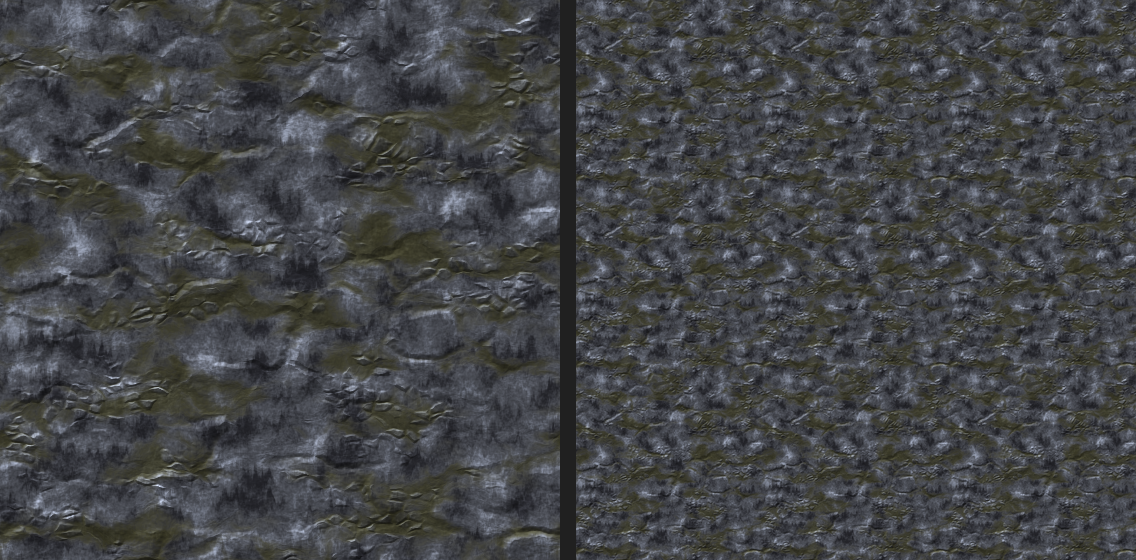
Left, the tile; right, the same tile 3 across and 3 down.
A three.js fragment shader for this texture:

```glsl
// Wet slate cliff with mossy ledges: warped Voronoi slabs and small chips form
// a height field lit from above; wrapped gradient noise paints dark dripping
// stains, pale bloom and broken moss bands. Every period is whole, so it tiles.
varying vec2 vUv;

const vec3 STAIN = vec3(0.135, 0.137, 0.158);
const vec3 SLATE = vec3(0.285, 0.295, 0.325);
const vec3 BLOOM = vec3(0.54, 0.57, 0.64);
const vec3 MOSS_DEEP = vec3(0.215, 0.210, 0.125);
const vec3 MOSS_PALE = vec3(0.285, 0.285, 0.265);
const vec3 SHEEN = vec3(0.30, 0.32, 0.34);

const vec2 SLABS = vec2(10.0, 14.0);    // cells across and up
const vec2 CHIPS = vec2(40.0, 56.0);
const vec2 BANDS = vec2(5.0, 12.0);
const vec2 STAINS = vec2(12.0, 15.0);
const vec2 DRIPS = vec2(72.0, 6.0);
const float WARP = 0.028;
const float CHIP_WARP = 0.6;
const float SLAB_RELIEF = 0.012;
const float CHIP_RELIEF = 0.0062;
const float ROUGHNESS = 0.0034;
const float LIGHT_STEP = 0.0016;
const vec2 LIGHT_DIR = vec2(-0.35, 0.94);

// Random pair for a cell, wrapped to the period
vec2 hash2(vec2 cell, vec2 period, float seed) {
  cell -= period * floor((cell + 0.5) / period);
  vec2 k = vec2(dot(cell, vec2(127.1, 311.7)), dot(cell, vec2(269.5, 183.3)));
  return fract(sin(k + seed * 17.3) * 43758.55);
}

float cornerSlope(vec2 cell, vec2 offset, vec2 period, float seed) {
  float angle = 6.2832 * hash2(cell, period, seed).x;
  return dot(vec2(cos(angle), sin(angle)), offset);
}

// Wrapped gradient noise, centred on zero
float noise(vec2 uv, vec2 period, float seed) {
  vec2 p = uv * period, i = floor(p), f = p - i;
  vec2 u = f * f * f * (f * (f * 6.0 - 15.0) + 10.0);
  vec2 e = vec2(1.0, 0.0);
  float low = mix(cornerSlope(i, f, period, seed),
                  cornerSlope(i + e, f - e, period, seed), u.x);
  float high = mix(cornerSlope(i + e.yx, f - e.yx, period, seed),
                   cornerSlope(i + 1.0, f - 1.0, period, seed), u.x);
  return mix(low, high, u.y);
}

float fbm(vec2 uv, vec2 period, float seed) {
  float sum = 0.0, gain = 1.0;
  for (int k = 0; k < 5; k++) {
    sum += gain * noise(uv, period, seed + float(k));
    period *= 2.0;
    gain *= 0.52;
  }
  return sum;
}

// Voronoi facets: x = gap to the border, y = tilted plane, z = cell random
vec3 facets(vec2 uv, vec2 period, float seed) {
  vec2 p = uv * period, i = floor(p), f = p - i;
  float nearest = 8.0, second = 8.0;
  vec2 arm = vec2(0.0), rnd = vec2(0.0);
  for (int y = -1; y <= 1; y++) {
    for (int x = -1; x <= 1; x++) {
      vec2 g = vec2(float(x), float(y));
      vec2 r = hash2(i + g, period, seed);
      vec2 d = g + r - f;
      float dist = length(d);
      if (dist < nearest) {
        second = nearest;
        nearest = dist;
        arm = d;
        rnd = r;
      } else {
        second = min(second, dist);
      }
    }
  }
  vec2 tilt = 3.0 * (fract(rnd.yx * 7.31) - 0.5);
  return vec3(second - nearest, dot(arm, tilt), fract(rnd.x * 13.7 + rnd.y * 5.1));
}

vec2 warped(vec2 uv) {
  return uv + WARP * vec2(fbm(uv, vec2(8.0, 10.0), 1.0), fbm(uv, vec2(8.0, 10.0), 11.0));
}

float mossBand(vec2 q) {
  return fbm(q, BANDS, 101.0);
}

// x = height, y = slab groove, z = chip cover
vec3 relief(vec2 uv) {
  vec2 q = warped(uv);
  vec3 slab = facets(q, SLABS, 21.0);
  vec3 chip = facets(mix(uv, q, CHIP_WARP), CHIPS, 31.0);
  float body = smoothstep(0.0, 0.38, slab.x);
  float open = smoothstep(-0.2, 0.3, noise(uv, vec2(6.0, 7.0), 41.0));
  float zone = fbm(uv, vec2(4.0, 6.0), 51.0) + 0.55 * mossBand(q);
  float cover = smoothstep(0.0, 0.32, zone) * smoothstep(0.0, 0.5, chip.x);
  cover *= smoothstep(0.25, 0.6, chip.z);
  float h = SLAB_RELIEF * mix(0.3, 1.0, open) * body * (0.6 + slab.y);
  h += CHIP_RELIEF * cover * (0.75 + chip.y);
  h += ROUGHNESS * fbm(q, vec2(15.0, 20.0), 61.0);
  return vec3(h, 1.0 - body, cover);
}

void main() {
  // Light the height field from above
  vec3 ground = relief(vUv);
  vec2 slope = vec2(relief(vUv + vec2(LIGHT_STEP, 0.0)).x,
                    relief(vUv + vec2(0.0, LIGHT_STEP)).x) - ground.x;
  slope /= LIGHT_STEP;
  float lit = -dot(slope, LIGHT_DIR) / sqrt(1.0 + dot(slope, slope));

  // Stains and bloom, pulled downward into drips
  float drip = fbm(vUv, DRIPS, 71.0);
  vec2 run = vUv + vec2(0.0, 0.022 * drip);
  float grain = noise(vUv, vec2(240.0), 81.0) + noise(vUv, vec2(130.0), 82.0);
  float tone = 0.42 + 0.8 * fbm(run, STAINS, 91.0) + 0.10 * drip + 0.10 * grain;
  vec3 color = mix(STAIN, SLATE, smoothstep(-0.05, 0.52, tone));
  color = mix(color, BLOOM, 0.9 * smoothstep(0.45, 1.15, tone + 0.15 * lit));

  // Moss on the ledges and in grooves, thin over bloom and worn off the chips
  float band = mossBand(warped(vUv)) + 0.22 * ground.y - 0.18 * abs(tone - 0.42);
  float moss = smoothstep(-0.05, 0.35, band) * (1.0 - 0.6 * ground.z);
  vec3 mossColor = mix(MOSS_PALE, MOSS_DEEP, smoothstep(0.1, 0.55, band + 0.1 * grain));
  color = mix(color, mossColor, 0.78 * moss);

  // Shade, wet sheen and fine grain
  color *= 1.0 + 0.52 * lit + 0.08 * grain;
  color += SHEEN * pow(max(lit, 0.0), 2.0) * (0.2 + 0.6 * ground.z);
  gl_FragColor = vec4(color, 1.0);
}
```
